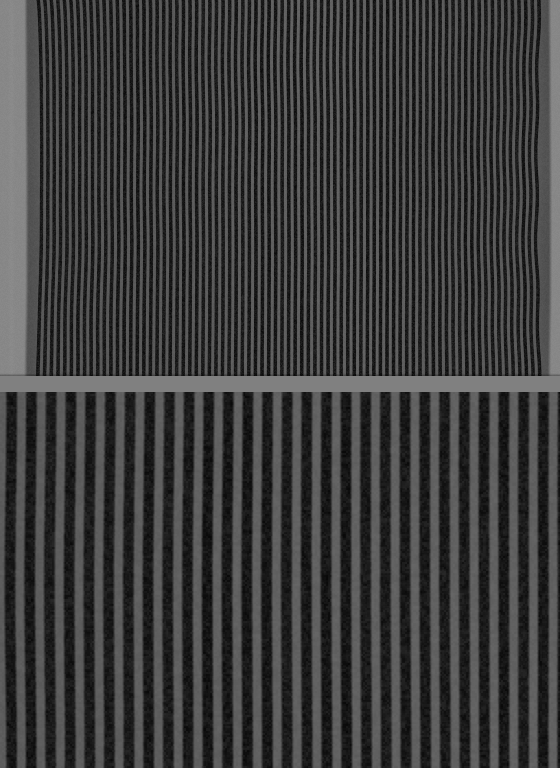
Top: the whole. Bottom: its middle third, enlarged.
Give the GLSL for this pattern, as a WebGL 2 fragment shader.

```glsl
#version 300 es
precision highp float;
// Striped knit cloth lying on a pale ground: 77 thin dark vertical stripes on grey.
// Coordinates are bent by smooth noise near both sides, then split into stripes
// with fract; grain and per-stripe tone give the worn, woven look.

uniform vec2 u_resolution;
out vec4 outColor;

const float STRIPES = 77.0;
const float DARK_SHARE = 0.54;      // dark part of one stripe period
const float CLOTH_LEFT = 0.047;
const float CLOTH_RIGHT = 0.982;
const float STRIPES_LEFT = 0.0645;
const float STRIPES_RIGHT = 0.9655;
const float GROUND_GREY = 0.53;
const float LIGHT_GREY = 0.365;
const float DARK_GREY = 0.095;

float hash(vec2 p) {
    vec3 q = fract(vec3(p.xyx) * 0.1031);
    q += dot(q, q.yzx + 33.33);
    return fract((q.x + q.y) * q.z);
}

float noise(vec2 p) {
    vec2 cell = floor(p);
    vec2 f = fract(p);
    f = f * f * (3.0 - 2.0 * f);
    float low = mix(hash(cell), hash(cell + vec2(1.0, 0.0)), f.x);
    float high = mix(hash(cell + vec2(0.0, 1.0)), hash(cell + vec2(1.0, 1.0)), f.x);
    return mix(low, high, f.y);
}

// Sideways drift of the threads, strongest at the two sides of the cloth.
float threadDrift(vec2 uv) {
    float down = 1.0 - uv.y;
    float nearLeft = exp(-6.0 * max(uv.x - STRIPES_LEFT, 0.0));
    float nearRight = exp(-9.0 * max(STRIPES_RIGHT - uv.x, 0.0));
    float leftBulge = 0.0075 * sin(3.14159 * pow(down, 0.7));
    float rightBulge = -0.005 * sin(3.14159 * down) + 0.0015 * sin(27.0 * down);
    float ripple = 0.0022 * (noise(vec2(uv.x * 7.0, uv.y * 6.0)) - 0.5);
    return leftBulge * nearLeft + rightBulge * nearRight + ripple;
}

// Coverage of the dark part of a period, with edges softened by blur.
float darkStripe(float phase, float blur) {
    float offset = abs(fract(phase - 0.5 * DARK_SHARE + 0.5) - 0.5);
    return 1.0 - smoothstep(-blur, blur, offset - 0.5 * DARK_SHARE);
}

// Soft-edged interval from a to b.
float band(float x, float a, float b, float blur) {
    return smoothstep(a - blur, a + blur, x) * (1.0 - smoothstep(b - blur, b + blur, x));
}

void main() {
    vec2 uv = gl_FragCoord.xy / u_resolution;
    float aspect = u_resolution.x / u_resolution.y;
    vec2 square = vec2(uv.x, uv.y / aspect);
    float pixel = 1.0 / u_resolution.x;

    float coarseGrain = noise(square * 420.0) - 0.5;
    float fineGrain = hash(floor(square * 768.0)) - 0.5;

    // Pale ground with a faint vertical crease on the left
    float crease = band(uv.x, 0.017, 0.024, 0.004);
    float ground = GROUND_GREY + 0.012 * crease + 0.02 * fineGrain;

    // Light cloth, a little brighter right of the middle
    float glow = exp(-pow((uv.x - 0.58) / 0.22, 2.0));
    float patches = noise(square * vec2(9.0, 5.0)) - 0.5;
    float light = LIGHT_GREY - 0.02 + 0.035 * glow + 0.02 * patches;
    light += 0.025 * coarseGrain + 0.02 * fineGrain;

    // Dark threads, speckled, each with its own depth
    float periods = STRIPES - 1.0 + DARK_SHARE;
    float x = uv.x - threadDrift(uv);
    float phase = (x - STRIPES_LEFT) / (STRIPES_RIGHT - STRIPES_LEFT) * periods;
    float stripeTone = hash(vec2(floor(phase), 7.0)) - 0.5;
    float dark = DARK_GREY + 0.025 * stripeTone + 0.06 * coarseGrain + 0.06 * fineGrain;

    float stripeBlur = periods * max(0.7 * pixel, 0.0012);
    float striped = step(-0.2, phase) * step(phase, periods + 0.2);
    float cloth = mix(light, dark, striped * darkStripe(phase, stripeBlur));

    // Cloth edges: slight wave, soft border and shaded hem
    float edgeWave = 0.004 * (noise(vec2(uv.y * 4.0, 3.0)) - 0.5);
    float edgeBlur = max(pixel, 0.004);
    float inside = band(uv.x + edgeWave, CLOTH_LEFT, CLOTH_RIGHT, edgeBlur);
    float hem = 1.0 - band(uv.x, STRIPES_LEFT, STRIPES_RIGHT, 0.012);
    cloth -= 0.03 * hem;
    float grey = mix(ground, cloth, inside);

    // Thin shade along the bottom
    grey *= mix(0.7, 1.0, smoothstep(0.0, 0.008, uv.y));
    outColor = vec4(vec3(grey), 1.0);
}
```
